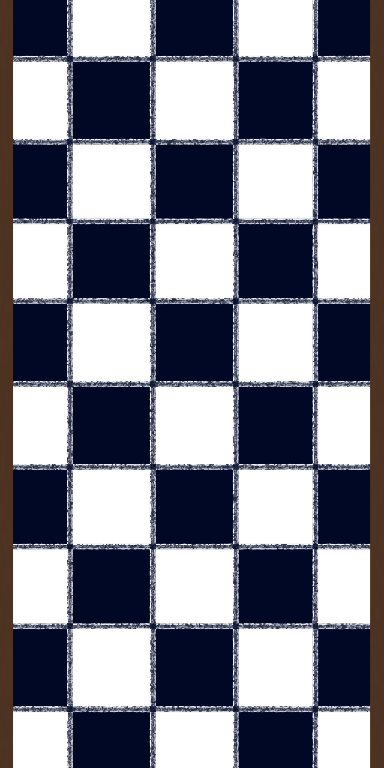
Reproduce this pattern procedurally as a Shadertoy shader.

```glsl
// Navy and white checkered tiles between two brown side borders.
// A slightly uneven grid gives the tile cells; distance to the grid lines draws
// the joints, whose worn grain and dotted pale rims come from value noise.

const float PITCH = 0.2117;        // tile spacing, canvas width = 1
const float JOINT_HALF = 0.0074;   // half width of a joint
const float RIM_HALF = 0.0017;     // half width of the pale rim
const float GRAIN = 256.0;         // grain cells across the canvas
const vec2 GRID_ORIGIN = vec2(0.398, 1.0);
const vec2 BORDER = vec2(0.0342, 0.9640);

const vec3 NAVY = vec3(0.0, 0.03, 0.15);
const vec3 WHITE = vec3(1.0);
const vec3 BROWN = vec3(0.30, 0.20, 0.13);
const vec3 PALE = vec3(0.78, 0.79, 0.82);

float hash(vec2 p) {
    vec3 q = fract(p.xyx * 0.1031);
    q += dot(q, q.yzx + 33.33);
    return fract((q.x + q.y) * q.z);
}

float valueNoise(vec2 p) {
    vec2 i = floor(p), f = fract(p);
    f = f * f * (3.0 - 2.0 * f);
    float low = mix(hash(i), hash(i + vec2(1, 0)), f.x);
    float high = mix(hash(i + vec2(0, 1)), hash(i + vec2(1, 1)), f.x);
    return mix(low, high, f.y);
}

// Coverage of the region where d is negative
float fill(float d, float pixel) {
    return 1.0 - smoothstep(-0.5 * pixel, 0.5 * pixel, d);
}

// Grid coordinates with whole numbers on the joints, spacing varies over four tiles
vec2 unevenGrid(vec2 p) {
    vec2 s = (p - GRID_ORIGIN) / PITCH;
    return s - 0.02 * sin(s * 1.5708);
}

// Worn grain: broad mottling crossed by thin pale squiggles
vec3 jointColor(vec2 p, float crossing) {
    float mottle = valueNoise(p * GRAIN * 0.6);
    float squiggle = 1.0 - abs(2.0 * valueNoise(p * GRAIN * 0.85 + 41.0) - 1.0);
    float wear = 0.12 + 0.35 * mottle + 0.38 * smoothstep(0.65, 1.0, squiggle);
    return mix(NAVY, PALE, wear * (1.0 - 0.75 * crossing));
}

// Broken pale line along tile sides, heavier at the right and bottom
float rimCoverage(vec2 p, vec2 lineDist, vec2 side, float pixel) {
    float near = min(lineDist.x, lineDist.y);
    float far = max(lineDist.x, lineDist.y);
    float heavy = lineDist.x < lineDist.y ? step(0.0, side.x) : step(side.y, 0.0);
    float ragged = (valueNoise(p * GRAIN * 0.7 + 9.0) - 0.5) * 0.0016;
    float band = fill(abs(near - JOINT_HALF + RIM_HALF + ragged) - RIM_HALF, pixel);
    float dots = smoothstep(0.15, 0.6, valueNoise(p * GRAIN + 73.0));
    return band * dots * mix(0.7, 0.95, heavy) * step(JOINT_HALF, far);
}

void mainImage(out vec4 fragColor, in vec2 fragCoord) {
    float pixel = 1.0 / iResolution.x;
    vec2 p = fragCoord * pixel;
    vec2 grid = unevenGrid(p);
    vec2 side = fract(grid) - 0.5;
    vec2 lineDist = (0.5 - abs(side)) * PITCH;

    // Tiles
    vec2 cell = floor(grid);
    vec3 color = mix(NAVY, WHITE, mod(cell.x + cell.y, 2.0));

    // Joints and rims
    float near = min(lineDist.x, lineDist.y);
    float crossing = fill(max(lineDist.x, lineDist.y) - JOINT_HALF, 2.0 * pixel);
    color = mix(color, jointColor(p, crossing), fill(near - JOINT_HALF, pixel));
    color = mix(color, WHITE, rimCoverage(p, lineDist, side, pixel));

    // Side borders
    float inside = min(p.x - BORDER.x, BORDER.y - p.x);
    vec3 wood = BROWN * (0.98 + 0.04 * valueNoise(p * vec2(120.0, 30.0)));
    color = mix(color, wood, fill(inside, pixel));

    fragColor = vec4(color, 1.0);
}
```
